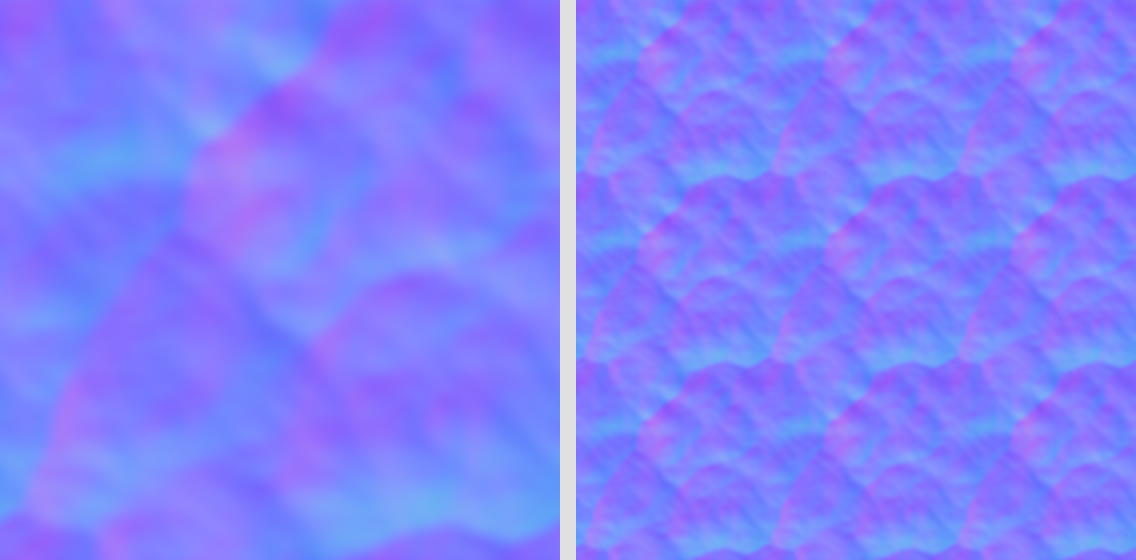
Left: one tile. Right: repeated 3 by 3.
This texture map is drawn by a Shadertoy shader. Its source:

```glsl
// Tiling tangent-space normal map of soft, rounded hollows parted by worn ridges.

const float TAU = 6.2831853;

// Integer hash of a lattice point: two values in 0..1.
vec2 hash2(ivec2 cell, int seed) {
    uvec2 v = uvec2(cell + ivec2(seed * 37, seed * 91)) * 1664525u + 1013904223u;
    v.x += v.y * 1664525u;
    v.y += v.x * 1664525u;
    v ^= v >> 16u;
    v.x += v.y * 1664525u;
    v.y += v.x * 1664525u;
    v ^= v >> 16u;
    return vec2(v & 65535u) / 65535.0;
}

ivec2 wrapCell(ivec2 cell, int period) {
    return ((cell % period) + period) % period;
}

float cornerRamp(ivec2 cell, vec2 offset, int period, int seed) {
    float angle = TAU * hash2(wrapCell(cell, period), seed).x;
    return dot(vec2(cos(angle), sin(angle)), offset);
}

// Gradient noise over the unit square, repeating after `period` cells.
float gradientNoise(vec2 uv, int period, int seed) {
    vec2 p = uv * float(period);
    ivec2 cell = ivec2(floor(p));
    vec2 f = fract(p);
    vec2 w = f * f * f * (f * (f * 6.0 - 15.0) + 10.0);
    float a = cornerRamp(cell, f, period, seed);
    float b = cornerRamp(cell + ivec2(1, 0), f - vec2(1, 0), period, seed);
    float c = cornerRamp(cell + ivec2(0, 1), f - vec2(0, 1), period, seed);
    float d = cornerRamp(cell + ivec2(1, 1), f - vec2(1, 1), period, seed);
    return mix(mix(a, b, w.x), mix(c, d, w.x), w.y);
}

// Smooth minimum of the squared distances to scattered centres; `skew`
// stretches the bowls along the rising diagonal, `sharpness` sets their rims.
float bowls(vec2 uv, int period, float skew, float sharpness, int seed) {
    vec2 p = uv * float(period);
    ivec2 cell = ivec2(floor(p));
    vec2 f = fract(p);
    float sum = 0.0;
    for (int y = -2; y <= 2; y++) {
        for (int x = -2; x <= 2; x++) {
            ivec2 neighbour = ivec2(x, y);
            vec2 jitter = hash2(wrapCell(cell + neighbour, period), seed);
            vec2 d = vec2(neighbour) + jitter - f;
            sum += exp(-sharpness * (dot(d, d) - 2.0 * skew * d.x * d.y));
        }
    }
    return -log(max(sum, 1e-30)) / sharpness;
}

// Octaves of softly ridged noise; `slope` is the steepness of the first.
float ridges(vec2 uv, int period, float slope, int seed) {
    float sum = 0.0;
    for (int i = 0; i < 4; i++) {
        float n = gradientNoise(uv, period, seed + i);
        sum -= slope / float(period) * sqrt(n * n + 0.006);
        period *= 2;
        slope *= 0.7;
    }
    return sum;
}

vec2 warp(vec2 uv, int period, float amount, int seed) {
    return amount * vec2(gradientNoise(uv, period, seed),
                         gradientNoise(uv, period, seed + 1));
}

float height(vec2 uv) {
    const int BOWL_COUNT = 3;
    const float BOWL_SLOPE = 0.27;
    vec2 bent = uv + warp(uv, 3, 0.08, 11) + warp(uv, 8, 0.018, 21);
    float large = bowls(bent, BOWL_COUNT, 0.35, 36.0, 5);
    return 0.5 * BOWL_SLOPE / float(BOWL_COUNT) * large + ridges(uv, 3, 0.12, 31);
}

// Sobel slope: `reach` sets how soft the creases look.
vec2 heightSlope(vec2 uv, float reach) {
    vec2 slope = vec2(0.0);
    for (int y = -1; y <= 1; y++) {
        for (int x = -1; x <= 1; x++) {
            if (x == 0 && y == 0) continue;
            vec2 o = vec2(x, y);
            slope += o * (2.0 - abs(o.yx)) * height(uv + reach * o);
        }
    }
    return slope / (8.0 * reach);
}

void mainImage(out vec4 fragColor, in vec2 fragCoord) {
    const float DIAGONAL_LEAN = 0.13;
    vec2 uv = fragCoord / iResolution.xy;
    vec2 slope = heightSlope(uv, 0.016);
    slope -= DIAGONAL_LEAN * slope.yx;
    vec3 normal = normalize(vec3(-slope, 1.0));
    fragColor = vec4(0.5 + 0.5 * normal, 1.0);
}
```
